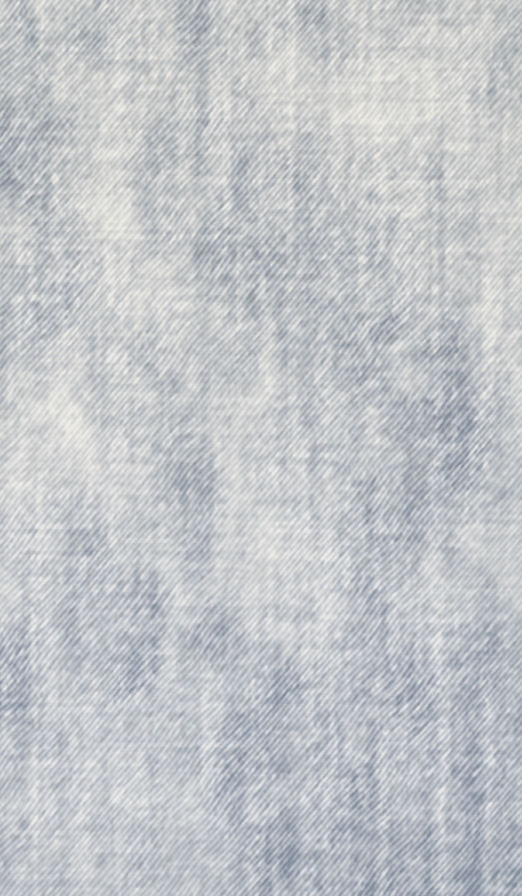
Reproduce this texture procedurally as a Shadertoy shader.

```glsl
#define INDIGO vec3(0.600, 0.630, 0.665)
#define BLEACHED vec3(0.870, 0.872, 0.868)
#define WARM_CAST vec3(0.010, 0.004, -0.016)
#define TWILL_FREQ vec2(140.0, -118.0)
#define MEAN_FADE 0.62
#define PATCH_DEPTH 0.42
#define STREAK_DEPTH 0.20
#define TWILL_DEPTH 0.20
#define GRAIN_DEPTH 0.30
#define WEFT_DEPTH 0.10

float hash(vec2 p) {
    vec3 q = fract(p.xyx * 0.1031);
    q += dot(q, q.yzx + 33.33);
    return fract((q.x + q.y) * q.z);
}

// Smooth cellular noise: random cell values blended by distance, -1 to 1
float cellNoise(vec2 p) {
    vec2 cell = floor(p);
    float total = 0.0, weights = 0.0;
    for (int j = -1; j <= 1; j++) {
        for (int i = -1; i <= 1; i++) {
            vec2 id = cell + vec2(i, j);
            vec2 jitter = vec2(hash(id + 17.3), hash(id + 59.7));
            vec2 d = id + 0.15 + 0.7 * jitter - p;
            float w = exp(-5.0 * dot(d, d));
            total += w * (2.0 * hash(id + 101.0) - 1.0);
            weights += w;
        }
    }
    return total / weights;
}

// Cloudy bleaching, slightly stretched along the warp
float washPatches(vec2 p) {
    p += 0.012 * sin(p.yx * vec2(31.0, 37.0) + 2.0 * sin(p * 17.0));
    return 0.50 * cellNoise(p * vec2(9.0, 6.5) + 3.0)
         + 0.36 * cellNoise(p * vec2(21.0, 14.0) + 40.0)
         + 0.24 * cellNoise(p * vec2(48.0, 24.0) + 80.0);
}

// Vertical warp threads of uneven dye
float warpStreaks(vec2 p) {
    return 0.75 * cellNoise(p * vec2(125.0, 8.0) + 150.0)
         + 0.55 * cellNoise(p * vec2(52.0, 4.0) + 210.0);
}

void mainImage(out vec4 fragColor, in vec2 fragCoord) {
    vec2 p = fragCoord / iResolution.y;

    float wash = washPatches(p);
    float wear = clamp(1.0 - 0.7 * wash, 0.6, 1.5);

    // Diagonal twill ribs with a gentle wander
    float rib = dot(p, TWILL_FREQ) + 0.3 * sin(p.y * 43.0 + 2.0 * sin(p.x * 29.0));
    float visible = 1.0 - smoothstep(0.55, 1.0, fwidth(rib));
    float twill = sin(6.2832 * rib) * visible;

    // Broken stitches along the ribs, and fine lint
    float along = dot(p, vec2(55.0, 75.0));
    float grain = 0.75 * cellNoise(vec2(rib * 1.2, along) + 300.0)
                + 0.55 * cellNoise(p * vec2(260.0, 190.0) + 400.0);
    float weft = cellNoise(p * vec2(11.0, 210.0) + 500.0);

    // Pale upper left, darker hem
    float fade = MEAN_FADE + 0.06 * (p.y - 0.5) - 0.12 * (p.x - 0.29);
    fade -= 0.14 * (1.0 - smoothstep(0.02, 0.13, p.y));
    fade += PATCH_DEPTH * wash + WEFT_DEPTH * weft;
    fade += wear * (STREAK_DEPTH * warpStreaks(p) + TWILL_DEPTH * twill + GRAIN_DEPTH * grain);

    vec3 color = mix(INDIGO, BLEACHED, clamp(fade, -0.3, 1.18));
    color += WARM_CAST * (smoothstep(0.1, 0.95, p.y) - 0.5 + 0.5 * wash);
    fragColor = vec4(color, 1.0);
}
```
